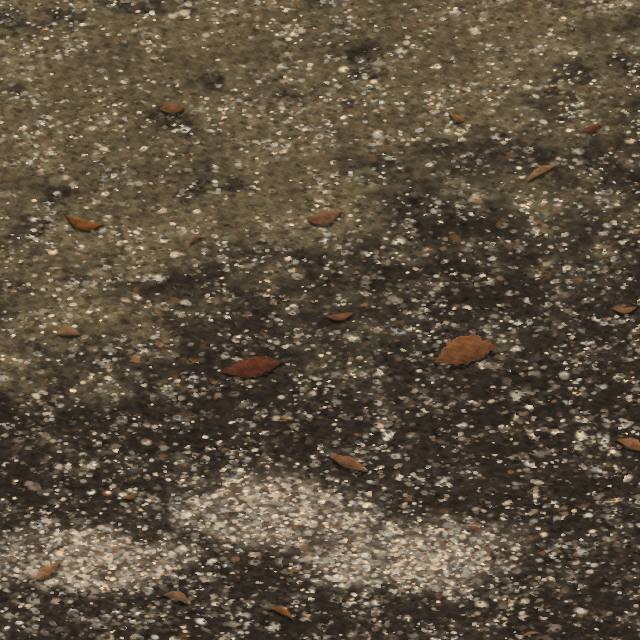
Give the GLSL for this texture, as a WebGL 1 fragment shader.

```glsl
precision highp float;

uniform vec2 u_resolution;

#define FINEST_GRAIN 0.0045
#define GRAIN_GROWTH 1.27
#define GRAIN_STRETCH 1.7
#define DARK_TONE 0.182
#define SOIL_TONE 0.355
#define PALE_TONE 0.82
#define RUST_SHARE 0.035
#define LEAF_COUNT 20
#define LEAF_LENGTH 0.055

vec3 hash3(vec2 p) {
  vec3 q = fract(p.xyx * vec3(0.1031, 0.1030, 0.0973));
  q += dot(q, q.yxz + 33.33);
  return fract((q.xxy + q.yzz) * q.zyx);
}

// Layered, bent sines: soft irregular blotches around zero
float drift(vec2 p) {
  float sum = 0.0;
  float amplitude = 0.5;
  for (int i = 0; i < 5; i++) {
    p = mat2(0.8, 0.6, -0.6, 0.8) * p + 1.7;
    sum += amplitude * sin(p.x + 1.5 * sin(p.y));
    p *= 1.8;
    amplitude *= 0.62;
  }
  return sum;
}

// Cellular pebbles: x = coverage, yzw = random values of the pebble
vec4 pebbles(vec2 uv, float size, float seed) {
  vec2 p = uv / (size * vec2(GRAIN_STRETCH, 1.0));
  vec2 cell = floor(p);
  float nearest = 9.0;
  vec2 owner = cell;
  for (int y = -1; y <= 1; y++) {
    for (int x = -1; x <= 1; x++) {
      vec2 c = cell + vec2(float(x), float(y));
      vec3 h = hash3(c + seed);
      vec2 offset = p - c - 0.5 - 0.8 * (h.xy - 0.5);
      offset.y += 0.6 * (h.x - 0.5) * offset.x;
      float reach = length(offset) / mix(0.35, 0.7, h.z);
      if (reach < nearest) {
        nearest = reach;
        owner = c;
      }
    }
  }
  return vec4(1.0 - smoothstep(0.35, 1.2, nearest), hash3(owner + seed + 91.0));
}

// Three pale gravel patches near the bottom
float gravelPatches(vec2 uv, float wobble) {
  float cover = 0.0;
  for (int i = 0; i < 3; i++) {
    float n = float(i);
    vec2 centre = vec2(0.16 + 0.25 * n, 0.155 + 0.055 * sin(2.2 * n - 0.6));
    float d = length((uv - centre) / vec2(0.17, 0.06)) + 0.4 * wobble;
    cover = max(cover, 1.0 - smoothstep(0.65, 1.2, d));
  }
  return cover;
}

// Neutral when damp, olive brown when dry, greyer in the light
vec3 earth(float tone, float dryness) {
  vec3 shade = mix(vec3(1.16, 1.0, 0.82), vec3(1.15, 1.0, 0.72), dryness);
  return tone * mix(shade, vec3(1.08, 1.0, 0.87), smoothstep(0.40, 0.60, tone));
}

vec3 addLeaves(vec3 color, vec2 uv, float grit) {
  for (int i = 0; i < LEAF_COUNT; i++) {
    float n = float(i);
    vec3 h = hash3(vec2(n, 7.0));
    vec3 k = hash3(vec2(n, 23.0));
    vec2 centre = fract(n * vec2(0.7549, 0.5698) + vec2(0.12, 0.64) + 0.16 * k.zx);
    float angle = 1.3 * (h.x - 0.5);
    float halfLength = LEAF_LENGTH * mix(0.22, 1.0, h.y * h.y);
    float halfWidth = halfLength * mix(0.18, 0.5, h.z);
    vec2 q = uv - centre;
    q = vec2(cos(angle) * q.x + sin(angle) * q.y, cos(angle) * q.y - sin(angle) * q.x);
    q.y += 0.7 * (k.x - 0.5) * q.x * q.x / halfLength;
    float along = q.x * q.x / (halfLength * halfLength) - 1.0 + 0.2 * grit;
    float edge = abs(q.y) + halfWidth * along;
    float shadow = abs(q.y + 0.004) + halfWidth * along;
    color *= 1.0 - 0.5 * (1.0 - smoothstep(-0.002, 0.004, shadow));
    vec3 leaf = mix(vec3(0.37, 0.20, 0.14), vec3(0.58, 0.35, 0.13), k.y);
    leaf = mix(leaf, vec3(0.55, 0.42, 0.30), 0.8 * k.z);
    leaf *= 0.95 + 0.22 * q.y / halfWidth + 0.16 * grit;
    color = mix(color, leaf, 0.95 * (1.0 - smoothstep(-0.0015, 0.0015, edge)));
  }
  return color;
}

void main() {
  vec2 uv = gl_FragCoord.xy / u_resolution.y;

  // Zones: dry soil above, dark damp ground below, pale gravel
  float blotch = drift(uv * vec2(11.0, 24.0));
  float clump = drift(uv * vec2(42.0, 75.0) + 5.0);
  float grit = drift(uv * vec2(190.0, 300.0) + 9.0);
  float soil = smoothstep(-0.19, 0.17, uv.y - 0.40 - 0.36 * uv.x + 0.16 * blotch + 0.06 * clump);
  float stain = smoothstep(0.3, 0.9, drift(uv * vec2(15.0, 34.0) + 31.0) + 0.35 * clump);
  float bare = soil * smoothstep(0.0, 0.6, drift(uv * vec2(9.0, 21.0) + 53.0) + 0.2 * clump);
  soil *= 1.0 - 0.8 * stain;
  float gravel = gravelPatches(uv, blotch + 0.5 * clump);

  float ground = mix(DARK_TONE, SOIL_TONE, max(soil, 0.85 * gravel));
  ground *= 1.0 + 0.12 * clump + 0.10 * blotch + 0.17 * grit;
  float dryness = soil * (1.0 - gravel);
  vec3 color = earth(ground, dryness);

  // Pebbles, from coarse to fine; coarse ones lie near the bottom
  float cover = 0.46 + 0.42 * clump + 0.14 * blotch + 0.45 * gravel - 0.2 * bare;
  float falloff = mix(mix(2.9, 2.7, soil), 0.75, gravel) - 0.8 * clump * (1.0 - gravel);
  falloff = max(falloff, 0.65);
  for (int i = 0; i < 5; i++) {
    float level = 4.0 - float(i);
    float size = FINEST_GRAIN * pow(GRAIN_GROWTH, level);
    vec4 pebble = pebbles(uv, size, 37.0 * level + 11.0);
    float nearness = 1.0 - smoothstep(0.2, 1.0, uv.y + 0.16 * (level - 2.0));
    float share = cover * mix(0.68 - 0.2 * nearness, 0.35 + 0.65 * nearness, level / 4.0);
    float present = pebble.x * (1.0 - smoothstep(share - 0.04, share + 0.04, pebble.z));
    float tone = mix(0.64 * ground, PALE_TONE, pow(pebble.y, falloff));
    vec3 stone = earth(tone * (1.0 + 0.08 * grit), dryness);
    stone *= 1.0 + 0.12 * (pebble.w - 0.5) * vec3(1.0, 0.0, -1.0);
    float rust = step(1.0 - RUST_SHARE, pebble.w);
    stone = mix(stone, vec3(0.46, 0.31, 0.17), 0.8 * rust);
    color = mix(color, stone, mix(0.6, 0.95, pebble.y) * present);
  }

  gl_FragColor = vec4(addLeaves(color, uv, grit), 1.0);
}
```
